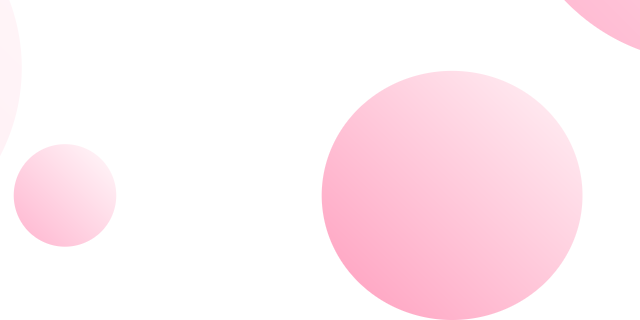
Give the GLSL for this background, as a Shadertoy shader.

```glsl
const vec3 BACKGROUND = vec3(1.0);

// Centres and radii, in units of canvas height
const vec2 MAIN_CENTER = vec2(1.4128, 0.3893);
const vec2 MAIN_RADII = vec2(0.4075, 0.3893);
const vec2 SMALL_CENTER = vec2(0.2031, 0.3893);
const vec2 SMALL_RADII = vec2(0.1602);
const vec2 LEFT_CENTER = vec2(-0.526, 0.788);
const vec2 LEFT_RADII = vec2(0.594);
const vec2 CORNER_CENTER = vec2(2.217, 1.430);
const vec2 CORNER_RADII = vec2(0.625);

// Gradient ends, from lower left to upper right
const vec3 MAIN_DARK = vec3(1.0, 0.665, 0.775);
const vec3 MAIN_LIGHT = vec3(1.0, 0.905, 0.935);
const vec3 SMALL_DARK = vec3(1.0, 0.745, 0.835);
const vec3 SMALL_LIGHT = vec3(1.0, 0.94, 0.96);
const vec3 LEFT_DARK = vec3(1.0, 0.925, 0.95);
const vec3 LEFT_LIGHT = vec3(1.0, 0.96, 0.972);
const vec3 CORNER_DARK = vec3(1.0, 0.74, 0.83);
const vec3 CORNER_LIGHT = vec3(1.0, 0.90, 0.935);

const vec2 GRADIENT_AXIS = vec2(0.7071, 0.7071);

// Blend a diagonally shaded ellipse over the colour beneath
vec3 paintEllipse(vec3 under, vec2 p, vec2 center, vec2 radii, vec3 dark, vec3 light) {
    vec2 q = (p - center) / radii;
    float edge = (length(q) - 1.0) * min(radii.x, radii.y);
    float coverage = clamp(0.5 - edge * iResolution.y, 0.0, 1.0);
    float shade = clamp(0.5 + 0.5 * dot(q, GRADIENT_AXIS), 0.0, 1.0);
    return mix(under, mix(dark, light, shade), coverage);
}

void mainImage(out vec4 fragColor, in vec2 fragCoord) {
    vec2 p = fragCoord / iResolution.y;
    vec3 color = BACKGROUND;

    // Partly hidden discs at the borders
    color = paintEllipse(color, p, LEFT_CENTER, LEFT_RADII, LEFT_DARK, LEFT_LIGHT);
    color = paintEllipse(color, p, CORNER_CENTER, CORNER_RADII, CORNER_DARK, CORNER_LIGHT);

    // Fully visible discs
    color = paintEllipse(color, p, SMALL_CENTER, SMALL_RADII, SMALL_DARK, SMALL_LIGHT);
    color = paintEllipse(color, p, MAIN_CENTER, MAIN_RADII, MAIN_DARK, MAIN_LIGHT);

    fragColor = vec4(color, 1.0);
}
```
